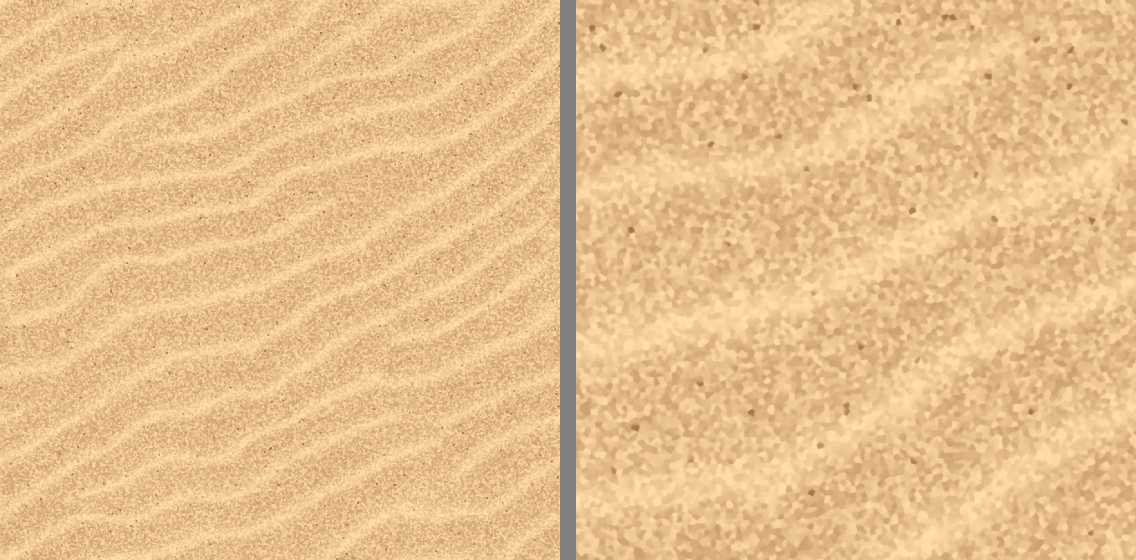
Left: the whole. Right: its middle third, enlarged.
Write a Shadertoy shader that draws this texture.

```glsl
// Wind-rippled beach sand: two slanted wave trains are warped and blended so that
// their crests fork and fade, then soft jittered grains are scattered on top.
// All wave counts are whole and all noise lattices wrap, so the tile is seamless.

#define WAVE_STEEP vec2(-7.0, 11.0) // whole ripple counts across and up
#define WAVE_FLAT  vec2(-4.0, 12.0)
#define WARP 0.75                   // bending of the crests, in ripples
#define CREST_SHARPNESS 2.1
#define RIPPLE_CONTRAST 1.6
#define GRAIN_COUNT 310.0           // grains along one side
#define GRAIN_CONTRAST 1.75
#define SPECK_SHARE 0.004
#define SAND_COLOR vec3(0.918, 0.761, 0.561)
#define TONE_STEP  vec3(0.050, 0.055, 0.056)

const float TAU = 6.2831853;

// Three random values in 0..1 for a lattice cell, wrapped at the given period
vec3 hashCell(vec2 cell, float period, float seed) {
    uvec3 v = uvec3(vec3(mod(cell, period), seed));
    v = v * 1664525u + 1013904223u;
    v.x += v.y * v.z; v.y += v.z * v.x; v.z += v.x * v.y;
    v ^= v >> 16u;
    v.x += v.y * v.z; v.y += v.z * v.x; v.z += v.x * v.y;
    return vec3(v >> 8u) / 16777216.0;
}

float cornerSlope(vec2 cell, vec2 offset, float period, float seed) {
    float angle = TAU * hashCell(cell + offset, period, seed).x;
    return dot(vec2(cos(angle), sin(angle)), fract(cell) - offset);
}

// Wrapping gradient noise, roughly -0.7..0.7
float gradientNoise(vec2 uv, float period, float seed) {
    vec2 p = uv * period, cell = floor(p), f = p - cell;
    vec2 fade = f * f * f * (f * (f * 6.0 - 15.0) + 10.0);
    vec4 corner;
    for (int i = 0; i < 4; i++) {
        vec2 offset = vec2(i & 1, i >> 1);
        float angle = TAU * hashCell(cell + offset, period, seed).x;
        corner[i] = dot(vec2(cos(angle), sin(angle)), f - offset);
    }
    return mix(mix(corner.x, corner.y, fade.x), mix(corner.z, corner.w, fade.x), fade.y);
}

// Soft cellular grains: x is the shade (-1..1), y the cover of rare dark specks
vec2 sandGrains(vec2 uv) {
    vec2 p = uv * GRAIN_COUNT, cell = floor(p), sum = vec2(0.0);
    float total = 0.0;
    for (int y = -1; y <= 1; y++)
    for (int x = -1; x <= 1; x++) {
        vec2 neighbor = cell + vec2(x, y);
        vec3 grain = hashCell(neighbor, GRAIN_COUNT, 11.0);
        vec2 d = neighbor + grain.xy - p;
        float weight = exp(-7.0 * dot(d, d));
        sum += weight * vec2(grain.z * 2.0 - 1.0, step(grain.z, SPECK_SHARE));
        total += weight;
    }
    return sum / total;
}

vec2 wave(float turns) {
    return vec2(cos(TAU * turns), sin(TAU * turns));
}

// Crest height 0..1; crests break where the two wave trains cancel
float rippleCrest(vec2 uv) {
    float warp = WARP * gradientNoise(uv, 3.0, 1.0)
               + 0.30 * WARP * gradientNoise(uv, 8.0, 2.0);
    float share = smoothstep(-0.25, 0.25, gradientNoise(uv, 4.0, 3.0));
    vec2 blend = mix(wave(dot(uv, WAVE_STEEP) + warp),
                     wave(dot(uv, WAVE_FLAT) + warp), share);
    float strength = smoothstep(0.0, 0.55, length(blend));
    float phase = atan(blend.y, blend.x + 1e-6);
    float skewed = cos(phase + 0.35 * cos(phase));
    float crest = exp(CREST_SHARPNESS * (skewed - 1.0));
    return mix(0.32, crest, strength);
}

void mainImage(out vec4 fragColor, in vec2 fragCoord) {
    vec2 uv = fragCoord / iResolution.xy;
    vec2 grain = sandGrains(uv);
    float crest = rippleCrest(uv);

    // Ripples, broad unevenness and small clumps
    float tone = RIPPLE_CONTRAST * (crest - 0.32);
    tone += 0.25 * gradientNoise(uv, 5.0, 4.0);
    tone += 0.45 * gradientNoise(uv, 110.0, 5.0);

    // Grains show most in the troughs
    tone += GRAIN_CONTRAST * mix(1.1, 0.6, crest) * grain.x - 3.0 * grain.y;

    fragColor = vec4(clamp(SAND_COLOR + TONE_STEP * tone, 0.0, 1.0), 1.0);
}
```
